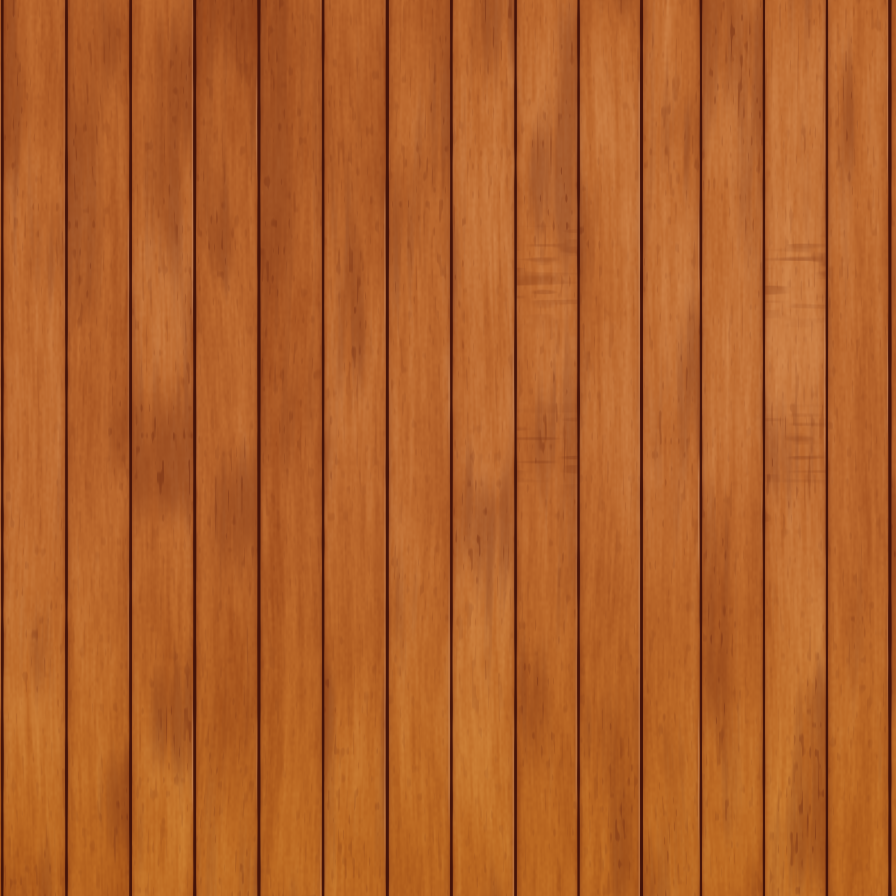
Write a WebGL 1 fragment shader that draws this texture.

```glsl
precision highp float;
// Varnished wall of fourteen upright boards split by thin dark grooves.
// Stretched value noise, reseeded per board, gives grain, pores and stains;
// broad light and dark areas lie over the whole wall.
uniform vec2 u_resolution;

const vec3 DARK_WOOD = vec3(0.66, 0.335, 0.135);
const vec3 MID_WOOD = vec3(0.74, 0.415, 0.185);
const vec3 LIGHT_WOOD = vec3(0.80, 0.50, 0.27);
const vec3 STAIN = vec3(0.47, 0.19, 0.075);
const vec3 GROOVE = vec3(0.25, 0.065, 0.03);
const vec3 GLINT = vec3(0.86, 0.62, 0.44);

float hash(vec2 p) {
  vec3 q = fract(p.xyx * vec3(0.1031, 0.1030, 0.0973));
  q += dot(q, q.yzx + 33.33);
  return fract((q.x + q.y) * q.z);
}

float noise(vec2 p) {
  vec2 i = floor(p), f = fract(p);
  f = f * f * (3.0 - 2.0 * f);
  return mix(mix(hash(i), hash(i + vec2(1.0, 0.0)), f.x),
             mix(hash(i + vec2(0.0, 1.0)), hash(i + 1.0), f.x), f.y);
}

float fbm(vec2 p) {
  float sum = 0.0, amp = 0.5;
  for (int i = 0; i < 4; i++) {
    sum += amp * noise(p);
    p = p * 2.03 + 17.1;
    amp *= 0.5;
  }
  return sum / 0.9375;
}

// Soft elliptical area, 1 at its centre
float glow(vec2 p, vec2 centre, vec2 size) {
  vec2 d = (p - centre) / size;
  return exp(-dot(d, d));
}

// Left edge of board i: even pitch, slightly tighter on the right
float boardEdge(float i) {
  return 0.0026 + 0.0716 * i - 0.0013 * max(i - 8.0, 0.0) - 0.004 * step(11.0, i);
}

// Faint cross-grain saw marks inside two height bands
float sawMarks(vec2 p, float id) {
  float marked = step(7.0, id) * (1.0 - step(0.5, mod(id, 4.0)));
  float band = glow(p, vec2(p.x, 0.70), vec2(1.0, 0.045))
             + glow(p, vec2(p.x, 0.50), vec2(1.0, 0.035));
  float lines = smoothstep(0.5, 0.85, noise(vec2(p.x * 28.0 + id, p.y * 190.0)));
  return marked * band * lines;
}

// Broad tone of the wall: bright right of centre, dim upper left
float wallTone(vec2 p) {
  return 0.44 + 0.38 * glow(p, vec2(0.75, 0.67), vec2(0.17, 0.32))
       + 0.14 * glow(p, vec2(0.48, 0.55), vec2(0.10, 0.40))
       + 0.12 * glow(p, vec2(0.65, 0.10), vec2(0.35, 0.15))
       - 0.25 * glow(p, vec2(0.22, 0.95), vec2(0.20, 0.20))
       - 0.16 * glow(p, vec2(0.25, 0.30), vec2(0.13, 0.16));
}

vec3 boardColor(vec2 p, float id) {
  vec2 seed = vec2(id * 13.7, id * 29.3);
  float drift = 0.012 * (noise(vec2(p.y * 4.0, id * 5.3)) - 0.5);
  vec2 g = vec2(p.x + drift, p.y);
  float streak = fbm(g * vec2(130.0, 6.0) + seed) - 0.5;
  float fiber = noise(g * vec2(390.0, 34.0) + seed) - 0.5;
  float speck = noise(p * vec2(400.0, 210.0) + seed) - 0.5;
  float blotch = fbm(g * vec2(15.0, 5.0) + seed) - 0.5;

  float tone = wallTone(p) + 0.28 * (hash(vec2(id, 4.0)) - 0.5)
             + 0.75 * blotch + 0.65 * streak + 0.24 * fiber + 0.16 * speck;
  vec3 col = tone < 0.5 ? mix(DARK_WOOD, MID_WOOD, max(tone, -0.4) * 2.0)
                        : mix(MID_WOOD, LIGHT_WOOD, min(tone, 1.1) * 2.0 - 1.0);

  // Lower boards are more amber
  col.b *= mix(0.72, 1.0, smoothstep(0.0, 0.5, p.y));

  // Ragged stains and short dark pores
  float dim = glow(p, vec2(0.22, 0.92), vec2(0.18, 0.20))
            + 0.6 * glow(p, vec2(0.22, 0.30), vec2(0.12, 0.14));
  float patches = noise(g * vec2(24.0, 7.0) + seed + 51.0);
  float stain = smoothstep(0.58, 1.05, patches + 0.7 * streak + 0.25 * dim);
  float pores = smoothstep(0.74, 0.95, noise(g * vec2(340.0, 65.0) + seed + 9.0));
  col = mix(col, STAIN, 0.42 * stain + pores * (0.10 + 0.22 * patches * patches));
  return mix(col, STAIN, 0.32 * sawMarks(p, id));
}

void main() {
  vec2 p = gl_FragCoord.xy / u_resolution;
  float pixel = 1.0 / u_resolution.x;

  // Board index and signed offset from the closest groove
  float id = -1.0, groove = 0.0, offset = 1.0;
  for (int i = 0; i < 15; i++) {
    float k = float(i), d = p.x - boardEdge(k);
    id += step(0.0, d);
    if (abs(d) < abs(offset)) { offset = d; groove = k; }
  }
  vec3 col = boardColor(p, id);

  // Worn shoulder, broken glint and dark core of each groove
  float wear = noise(vec2(p.y * 38.0, groove * 7.1));
  float dist = abs(offset);
  col = mix(col, STAIN, (0.45 + 0.4 * wear) * exp(-dist / 0.0028));
  float glint = smoothstep(0.55, 0.85, noise(vec2(p.y * 7.0, groove * 3.7 + 20.0)));
  col = mix(col, GLINT, 0.4 * glint * glow(vec2(offset), vec2(-0.0026), vec2(0.0012)));
  float halfWidth = 0.0013 + 0.0005 * hash(vec2(groove, 8.0)) + 0.0003 * (wear - 0.5);
  float core = 1.0 - smoothstep(halfWidth - 0.5 * pixel, halfWidth + 0.5 * pixel, dist);
  gl_FragColor = vec4(mix(col, GROOVE, 0.94 * core), 1.0);
}
```
